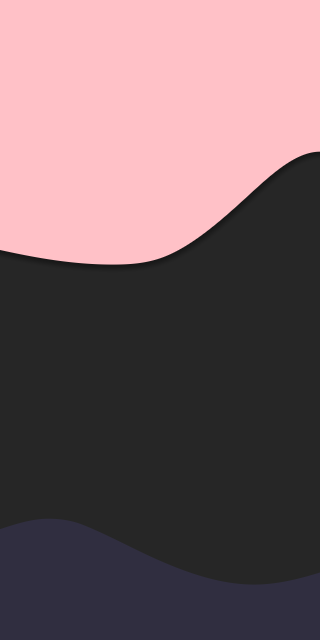
A Shadertoy shader for this background:

```glsl
// Layered wave background: pink sky sheet over charcoal, with a navy swell below.
#define PINK vec3(1.0, 0.757, 0.780)
#define CHARCOAL vec3(0.149, 0.149, 0.149)
#define NAVY vec3(0.188, 0.180, 0.251)
#define SHADOW_STRENGTH 0.38
#define SHADOW_REACH 0.014
#define KNOTS 6

// Knots are (x, height, slope) in canvas units, ordered left to right.
const vec3 UPPER_WAVE[KNOTS] = vec3[KNOTS](
    vec3(0.0, 0.6094, -0.11), vec3(0.174, 0.5932, -0.07),
    vec3(0.3516, 0.5866, 0.0), vec3(0.5208, 0.6003, 0.21),
    vec3(0.7552, 0.6849, 0.455), vec3(1.0, 0.763, 0.0));

const vec3 LOWER_WAVE[KNOTS] = vec3[KNOTS](
    vec3(0.0, 0.1732, 0.165), vec3(0.151, 0.1895, 0.0),
    vec3(0.2604, 0.1797, -0.20), vec3(0.4948, 0.125, -0.22),
    vec3(0.7943, 0.0866, 0.0), vec3(1.0, 0.1055, 0.155));

// Cubic Hermite curve through the knots: returns (height, slope) at x.
vec2 waveAt(vec3 knots[KNOTS], float x) {
    vec3 a = knots[0], b = knots[1];
    for (int i = 1; i < KNOTS - 1; i++) {
        if (x > knots[i].x) {
            a = knots[i];
            b = knots[i + 1];
        }
    }
    float span = b.x - a.x;
    float t = (x - a.x) / span;
    float rise = b.y - a.y;
    float m0 = a.z * span, m1 = b.z * span;
    float c2 = 3.0 * rise - 2.0 * m0 - m1;
    float c3 = m0 + m1 - 2.0 * rise;
    float height = a.y + t * (m0 + t * (c2 + t * c3));
    float slope = (m0 + t * (2.0 * c2 + 3.0 * t * c3)) / span;
    return vec2(height, slope);
}

// Signed distance above the wave, as a fraction of the canvas height.
float distanceAbove(vec2 uv, vec3 knots[KNOTS]) {
    vec2 wave = waveAt(knots, uv.x);
    float aspect = iResolution.y / iResolution.x;
    return (uv.y - wave.x) / length(vec2(1.0, wave.y * aspect));
}

// Edge coverage, one pixel wide.
float coverage(float dist) {
    return clamp(dist * iResolution.y + 0.5, 0.0, 1.0);
}

void mainImage(out vec4 fragColor, in vec2 fragCoord) {
    vec2 uv = fragCoord / iResolution.xy;
    float upper = distanceAbove(uv, UPPER_WAVE);
    float lower = distanceAbove(uv, LOWER_WAVE);

    // Charcoal body and navy swell
    vec3 color = mix(CHARCOAL, NAVY, coverage(-lower));

    // Soft shadow cast downward by the pink sheet
    float shadow = 1.0 - smoothstep(0.0, SHADOW_REACH, -upper);
    color *= 1.0 - SHADOW_STRENGTH * shadow;

    // Pink sheet on top
    color = mix(color, PINK, coverage(upper));
    fragColor = vec4(color, 1.0);
}
```
